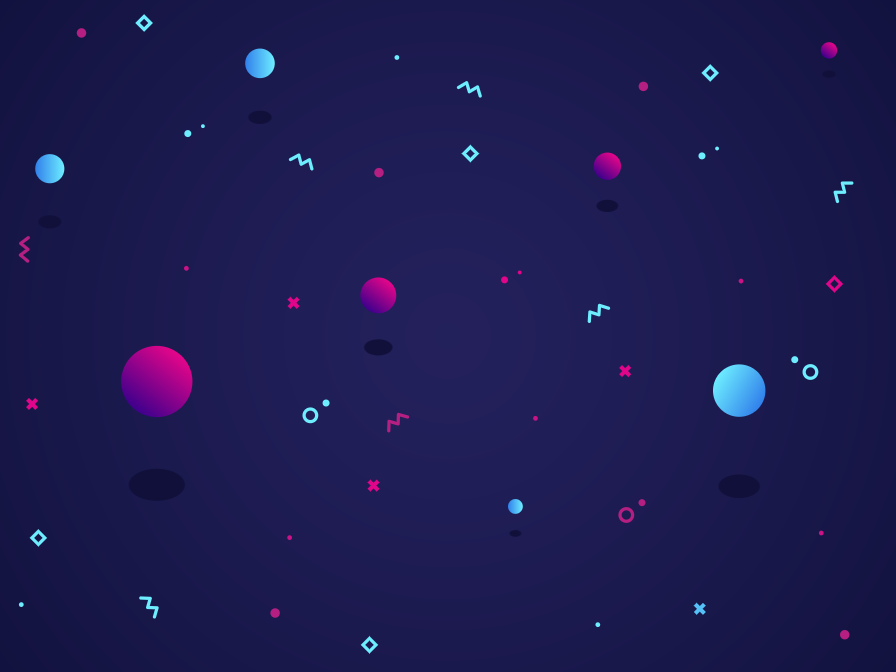
Write a WebGL 2 fragment shader that draws this background.

```glsl
#version 300 es
precision highp float;
// Floating gradient balls with flat shadows among small neon glyphs on a navy
// radial glow. A jittered grid holds one item per cell; a modular shuffle of
// the cell index ranks the cells, and the rank selects the kind of item.

#define ROWS 6.0
#define COLUMNS 8.0
#define SHUFFLE 29.0
#define FIRST_CELL 12.0
#define BALL_JITTER 0.40
#define GLYPH_JITTER 0.62
#define STROKE 0.0145
#define GLOW_RADIUS 0.82

uniform vec2 u_resolution;
out vec4 outColor;

const vec3 NAVY_CENTER = vec3(0.138, 0.128, 0.360);
const vec3 NAVY_EDGE = vec3(0.072, 0.072, 0.250);
const vec3 SHADOW = vec3(0.063, 0.063, 0.230);
const vec3 CYAN = vec3(0.43, 0.93, 1.00);
const vec3 BLUE = vec3(0.19, 0.50, 0.92);
const vec3 PINK = vec3(0.88, 0.02, 0.54);
const vec3 PLUM = vec3(0.71, 0.12, 0.51);
const vec3 VIOLET = vec3(0.26, 0.00, 0.55);

// Ball radii in cells; even ranks are blue, odd ranks are magenta
const float BALL_RADII[8] = float[8](0.066, 0.318, 0.234, 0.160,
                                     0.130, 0.122, 0.132, 0.073);

float hash(vec2 p) {
    return fract(sin(dot(p, vec2(127.1, 311.7))) * 43758.5453);
}

mat2 rotation(float angle) {
    float c = cos(angle), s = sin(angle);
    return mat2(c, s, -s, c);
}

float disc(vec2 p, float radius) { return length(p) - radius; }

float bar(vec2 p, vec2 halfSize) {
    vec2 d = abs(p) - halfSize;
    return max(d.x, d.y);
}

float segment(vec2 p, vec2 a, vec2 b) {
    vec2 ab = b - a;
    return length(p - a - ab * clamp(dot(p - a, ab) / dot(ab, ab), 0.0, 1.0));
}

// Four strokes folded onto a single segment
float zigzag(vec2 p) {
    p.y = abs(abs(p.y) - 0.052);
    return segment(p, vec2(-0.033, 0.0), vec2(0.033, 0.052)) - STROKE;
}

// Distance to the glyph of a given rank, and its colour
float glyph(vec2 p, float rank, float rnd, out vec3 tint) {
    vec2 diagonal = rotation(0.7854) * p;
    float side = rnd < 0.35 ? -1.0 : 1.0;
    tint = CYAN;
    if (rank < 11.0) return 1.0;                      // left empty
    if (rank < 18.0) {                                // zigzags
        if (rank < 13.0) tint = PLUM;
        return zigzag(rotation(rnd * 3.1416) * p);
    }
    if (rank < 23.0) {                                // crosses
        tint = rank < 19.0 ? mix(BLUE, CYAN, 0.6) : PINK;
        vec2 arm = vec2(0.058, 0.018);
        return min(bar(diagonal, arm), bar(diagonal, arm.yx));
    }
    if (rank < 29.0) {                                // diamonds
        if (rank < 24.0) tint = PINK;
        return abs(bar(diagonal, vec2(0.041))) - STROKE;
    }
    if (rank < 32.0) {                                // rings with a dot
        if (rank < 30.0) tint = PLUM;
        float ring = abs(disc(p, 0.056)) - STROKE;
        return min(ring, disc(p - vec2(0.14 * side, 0.11), 0.031));
    }
    if (rank < 35.0) {                                // pairs of dots
        if (rank < 33.0) tint = PINK;
        return min(disc(p, 0.031), disc(p - vec2(0.135, 0.066), 0.017));
    }
    if (rank >= 38.0) tint = rank < 43.0 ? mix(PINK, PLUM, 0.5) : PLUM;
    return disc(p, rank < 43.0 ? 0.021 : 0.042);      // single dots
}

void main() {
    vec2 pos = gl_FragCoord.xy / u_resolution.y;
    float pixel = ROWS / u_resolution.y;
    vec2 center = 0.5 * u_resolution / u_resolution.y;
    float glow = min(length(pos - center) / GLOW_RADIUS, 1.0);
    vec3 color = mix(NAVY_CENTER, NAVY_EDGE, pow(glow, 1.25));

    // Rows run downward so that shadows stay below the items they reach
    vec2 gridPos = pos * ROWS;
    for (int y = 1; y >= -1; y--)
    for (int x = -1; x <= 1; x++) {
        vec2 cell = floor(gridPos) + vec2(x, y);
        float index = mod(cell.x + COLUMNS * cell.y - FIRST_CELL, ROWS * COLUMNS);
        float rank = floor(mod(index * SHUFFLE, ROWS * COLUMNS) + 0.5);
        bool isBall = rank < 8.0;
        vec2 jitter = vec2(hash(cell), hash(cell + 17.3)) - 0.5;
        vec2 p = gridPos - cell - 0.5 - jitter * (isBall ? BALL_JITTER : GLYPH_JITTER);
        vec3 tint;
        float dist;
        if (isBall) {
            float radius = BALL_RADII[int(rank)];
            bool isBlue = mod(rank, 2.0) < 0.5;
            vec2 ellipse = radius * vec2(0.79, 0.45);
            vec2 below = p + vec2(0.0, radius * (isBlue ? 3.65 : 2.9));
            float shade = (length(below / ellipse) - 1.0) * ellipse.y;
            color = mix(color, SHADOW, clamp(0.5 - shade / pixel, 0.0, 1.0));
            vec2 q = p / radius;
            float blueRamp = rank == 2.0 ? dot(q, vec2(-0.85, 0.5)) : q.x;
            tint = isBlue ? mix(BLUE, CYAN, clamp(0.5 + 0.5 * blueRamp, 0.0, 1.0))
                : mix(VIOLET, PINK, clamp(0.5 + dot(q, vec2(0.33, 0.42)), 0.0, 1.0));
            dist = disc(p, radius);
        } else {
            dist = glyph(p, rank, hash(cell + 5.7), tint);
        }
        color = mix(color, tint, clamp(0.5 - dist / pixel, 0.0, 1.0));
    }
    outColor = vec4(color, 1.0);
}
```
